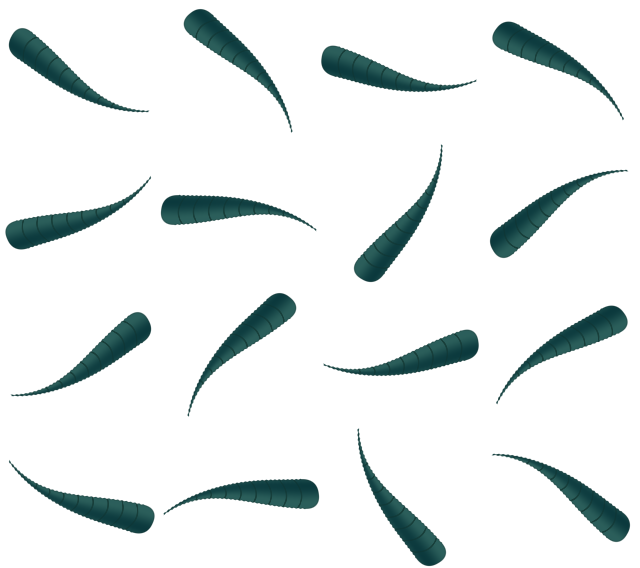
Give the GLSL for this pattern, as a Shadertoy shader.

```glsl
// Sixteen tapered, ringed horns on white, one centred in each cell of a 4 x 4 grid.
// Each horn is a bent axis with a shrinking half width and a blunt rounded head;
// the lower two rows repeat the upper two rows mirrored left to right.

// x: angle from head to tip in degrees, y: vertical shift of the horn's middle
const vec2 POSES[8] = vec2[8](
    vec2(-28.1, -0.05), vec2(-49.8, -0.05), vec2(-7.8, 0.0), vec2(-36.0, -0.05),
    vec2(24.0, 0.05), vec2(-8.2, -0.05), vec2(59.8, 0.05), vec2(30.0, 0.05));

// Sideways bow of the axis, strongest toward the tip
float axisBow(float t) {
    return t * (1.0 - t) * (0.14 + 0.42 * t);
}

// Half width from head (t = 0) to tip (t = 1), with a finely serrated edge
float halfWidth(float t) {
    return 0.106 - 0.102 * t + 0.009 * sin(6.28318 * t) + 0.0022 * sin(210.0 * t);
}

// Signed distance to the horn; n is the offset from the bent axis
float hornDistance(float t, float n) {
    float cap = pow(max(-t, 0.0), 2.4) + pow(abs(n), 2.4);
    float body = pow(cap, 1.0 / 2.4) - halfWidth(clamp(t, 0.0, 1.0));
    return max(body * mix(1.0, 0.88, clamp(t, 0.0, 1.0)), t - 1.0);
}

vec3 hornColor(float t, float n, float d, float pixel) {
    float along = clamp(t, 0.0, 1.0);
    float across = clamp(n / halfWidth(along), -1.0, 1.0);

    // Shadow runs along the outer side of the bend
    float shade = smoothstep(-0.65, 0.5, across) * (1.0 - 0.35 * smoothstep(0.6, 1.0, across));
    shade *= 1.0 - 0.35 * along;
    vec3 color = mix(vec3(0.17, 0.37, 0.355), vec3(0.045, 0.225, 0.24), shade);

    // Thin growth rings, bulging toward the head
    float ringPhase = (t - 0.045 * across * across * (1.0 - along)) * 9.5 + 0.35;
    float ringGap = abs(fract(ringPhase) - 0.5) / 9.5;
    float ring = 1.0 - smoothstep(0.002, 0.002 + pixel, ringGap);
    ring *= smoothstep(-0.06, 0.0, t) * (0.7 - 0.35 * shade);
    color = mix(color, vec3(0.06, 0.19, 0.17), ring);

    // Slightly darkened rim
    return mix(color, vec3(0.10, 0.22, 0.21), 0.45 * smoothstep(-0.012, 0.0, d));
}

void mainImage(out vec4 fragColor, in vec2 fragCoord) {
    vec2 uv = fragCoord / iResolution.xy;
    vec2 grid = vec2(uv.x, 1.0 - uv.y) * 4.0;
    ivec2 cell = ivec2(floor(grid)) & 3;

    // Local position in horn lengths, y up, mirrored in the lower half
    vec2 p = (fract(grid) - 0.5) * vec2(1.0, -iResolution.y / iResolution.x) / 0.883;
    p.x *= cell.y < 2 ? 1.0 : -1.0;

    // Frame of the horn: t along the chord, n off the axis toward the outer bend
    vec2 pose = POSES[cell.x + 4 * (cell.y & 1)];
    vec2 dir = vec2(cos(radians(pose.x)), sin(radians(pose.x)));
    vec2 fromHead = p - vec2(0.044, pose.y) + 0.5 * dir;
    float bendSide = (cell.x & 1) == 1 ? 1.0 : -1.0;
    float t = dot(fromHead, dir);
    float n = bendSide * dot(fromHead, vec2(-dir.y, dir.x)) - axisBow(t);

    float pixel = 4.0 / (0.883 * iResolution.x);
    float d = hornDistance(t, n);
    float coverage = 1.0 - smoothstep(-0.75 * pixel, 0.75 * pixel, d);
    fragColor = vec4(mix(vec3(1.0), hornColor(t, n, d, pixel), coverage), 1.0);
}
```
